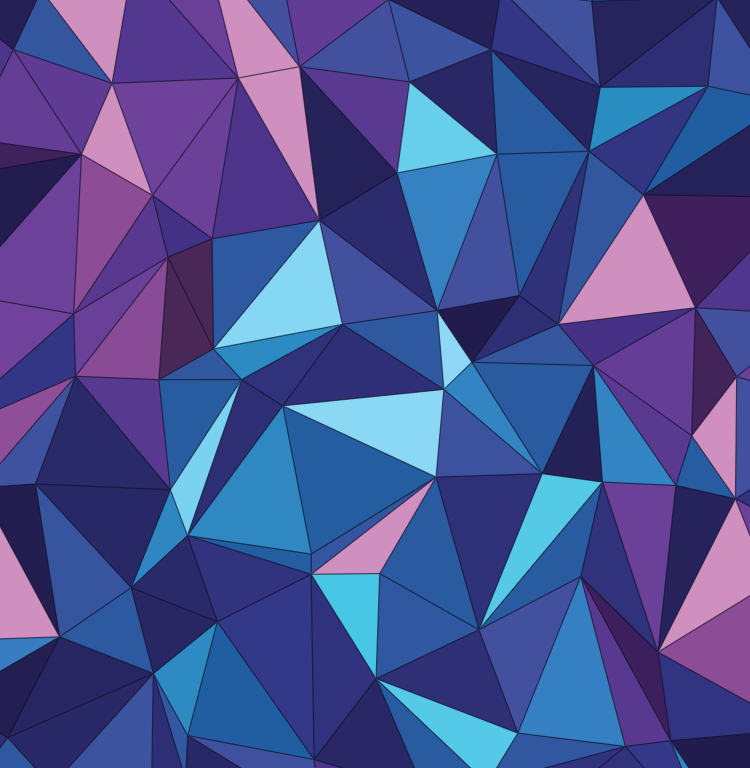
Give the GLSL for this background, as a Shadertoy shader.

```glsl
// Irregular mesh of flat triangles in navy, blue, violet and cyan with thin dark seams.

const vec2 GRID = vec2(8.4, 7.4);       // cells per canvas height
const float JITTER = 0.94;              // below 1 keeps every cell a simple polygon
const float SEAM_HALF_WIDTH = 0.0008;
const float SEAM_STRENGTH = 0.65;
const vec3 SEAM_COLOR = vec3(0.05, 0.05, 0.14);

float hash(vec2 p, float seed) {
    vec3 q = fract(vec3(p.xyx + seed * 7.31) * vec3(0.1031, 0.1030, 0.0973));
    q += dot(q, q.yzx + 33.33);
    return fract((q.x + q.y) * q.z);
}

float cross2(vec2 a, vec2 b) {
    return a.x * b.y - a.y * b.x;
}

// Mesh vertex in canvas units
vec2 meshVertex(vec2 id) {
    vec2 offset = vec2(hash(id, 1.0), hash(id, 2.0)) - 0.5;
    return (id + 0.5 + JITTER * offset) / GRID;
}

// Distance to the left of the line a-b
float leftOf(vec2 p, vec2 a, vec2 b) {
    return cross2(b - a, p - a) / max(length(b - a), 1e-5);
}

// Positive inside a counter-clockwise triangle
float triangleInside(vec2 p, vec2 a, vec2 b, vec2 c) {
    return min(leftOf(p, a, b), min(leftOf(p, b, c), leftOf(p, c, a)));
}

// Tones from dark navy to bright cyan
vec3 coolColor(float tone, float shade) {
    if (tone < 0.41) return mix(vec3(0.13, 0.11, 0.30), vec3(0.21, 0.23, 0.56), shade);
    if (tone < 0.77) return mix(vec3(0.27, 0.31, 0.62), vec3(0.13, 0.37, 0.63), shade);
    if (tone < 0.93) return mix(vec3(0.23, 0.48, 0.76), vec3(0.16, 0.56, 0.76), shade);
    return mix(vec3(0.25, 0.77, 0.89), vec3(0.56, 0.85, 0.96), shade);
}

// Tones from plum through violet to pink
vec3 warmColor(float tone, float shade) {
    if (tone < 0.16) return mix(vec3(0.23, 0.11, 0.37), vec3(0.29, 0.16, 0.34), shade);
    if (tone < 0.84) return mix(vec3(0.26, 0.19, 0.52), vec3(0.44, 0.26, 0.61), shade);
    if (tone < 0.94) return mix(vec3(0.48, 0.26, 0.55), vec3(0.60, 0.33, 0.62), shade);
    return vec3(0.81, 0.56, 0.75);
}

// Chance of a violet triangle: upper left corner and lower right side
float warmth(vec2 p) {
    float corner = 1.0 - smoothstep(0.30, 0.58, distance(p, vec2(0.08, 0.95)));
    float side = smoothstep(0.66, 0.82, p.x) * (1.0 - smoothstep(0.55, 0.75, p.y));
    return 0.05 + 0.75 * corner + 0.5 * side;
}

vec3 triangleColor(vec2 center, vec2 id, float part) {
    float shade = hash(id, 3.0 + part);
    float spread = dot(id, vec2(0.7549, 0.5698)) + 0.5 * part;
    float tone = fract(spread + 0.15 * hash(id, 5.0 + part));
    if (hash(id, 7.0 + part) < warmth(center)) return warmColor(tone, shade);
    float glow = 1.0 - smoothstep(0.1, 0.55, distance(center, vec2(0.5, 0.42)));
    return coolColor(tone + 0.16 * (glow - 0.34), shade);
}

void mainImage(out vec4 fragColor, in vec2 fragCoord) {
    float pixel = 1.0 / iResolution.y;
    vec2 p = fragCoord * pixel;
    vec2 cell = floor(p * GRID - 0.5);

    vec3 colorSum = vec3(0.0);
    float weightSum = 0.0;
    float seamDistance = 0.0;

    for (int y = -1; y <= 1; y++)
    for (int x = -1; x <= 1; x++) {
        vec2 id = cell + vec2(x, y);
        vec2 a = meshVertex(id);
        vec2 b = meshVertex(id + vec2(1.0, 0.0));
        vec2 c = meshVertex(id + vec2(1.0, 1.0));
        vec2 d = meshVertex(id + vec2(0.0, 1.0));

        // Split along the diagonal that leaves the larger smallest triangle
        float areaAC = min(cross2(b - a, c - a), cross2(c - a, d - a));
        float areaBD = min(cross2(b - a, d - a), cross2(c - b, d - b));
        bool splitAC = areaAC > areaBD;

        for (int k = 0; k < 2; k++) {
            vec2 u = (k == 0 || splitAC) ? a : b;
            vec2 v = k == 0 ? b : c;
            vec2 w = (k == 0 && splitAC) ? c : d;
            float inside = triangleInside(p, u, v, w);
            float weight = clamp(0.5 + inside / pixel, 0.0, 1.0);
            if (weight > 0.0) {
                colorSum += weight * triangleColor((u + v + w) / 3.0, id, float(k));
                weightSum += weight;
            }
            seamDistance = max(seamDistance, inside);
        }
    }

    // Thin seams over the blended facets
    vec3 color = colorSum / max(weightSum, 1e-4);
    float seam = clamp(0.5 + (SEAM_HALF_WIDTH - seamDistance) / pixel, 0.0, 1.0);
    fragColor = vec4(mix(color, SEAM_COLOR, SEAM_STRENGTH * seam), 1.0);
}
```
